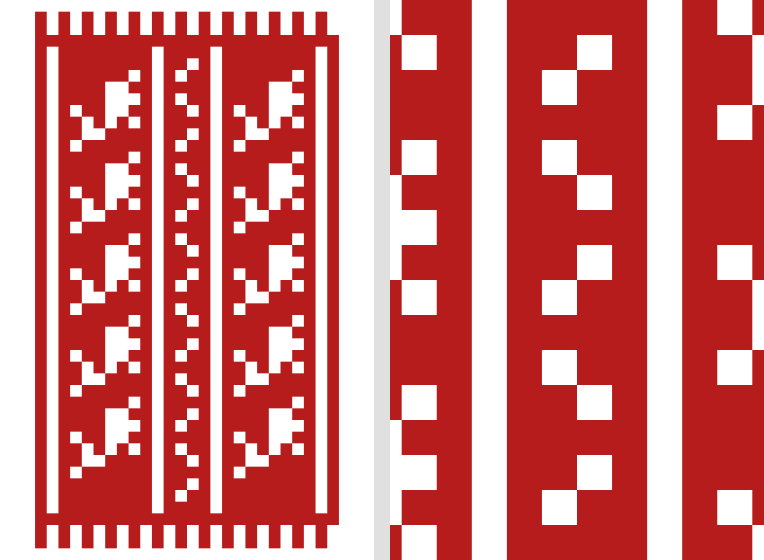
Left: the whole. Right: its middle third, enlarged.
Write a WebGL 1 fragment shader that draws this pattern.

```glsl
precision highp float;
// A woven red rug on white: fringed ends, four vertical stripes, two columns of
// stepped birds and a central zigzag of paired squares. All parts are rectangles on
// a stitch grid, summed by exact pixel coverage so touching parts join seamlessly.

uniform vec2 u_resolution;

const vec3 RED = vec3(0.718, 0.110, 0.110);
const vec3 WHITE = vec3(1.0);

// Sizes and positions are in stitches, measured from the top left.
const vec2 GRID = vec2(32.0, 48.0);
const vec4 RUG = vec4(3.0, 3.0, 29.0, 45.0);      // left, top, right, bottom
const int FRINGE_COUNT = 13;
const float FRINGE_LENGTH = 2.0;
const float FRINGE_PITCH = 2.0;
const vec2 STRIPE_SPAN = vec2(4.0, 44.0);
const vec4 STRIPE_COLUMNS = vec4(4.0, 13.0, 18.0, 27.0);
const int BIRD_COUNT = 5;
const vec2 BIRD_START = vec2(6.0, 6.0);
const vec2 BIRD_PITCH = vec2(14.0, 7.0);
const int ZIGZAG_COUNT = 13;
const vec2 ZIGZAG_START = vec2(15.0, 5.0);
const float ZIGZAG_PITCH = 3.0;

// Share of the current pixel, in stitches, that a rectangle covers.
float rect(vec2 p, vec2 lo, vec2 hi) {
  vec2 pixel = GRID / u_resolution;
  vec2 overlap = min(p + 0.5 * pixel, hi) - max(p - 0.5 * pixel, lo);
  vec2 cover = clamp(overlap / pixel, 0.0, 1.0);
  return cover.x * cover.y;
}

float stitch(vec2 p, vec2 corner) {
  return rect(p, corner, corner + 1.0);
}

float stripe(vec2 p, float column) {
  return rect(p, vec2(column, STRIPE_SPAN.x), vec2(column + 1.0, STRIPE_SPAN.y));
}

// Stepped bird in a block of 6 by 7 stitches.
float bird(vec2 p) {
  float body = rect(p, vec2(3.0, 1.0), vec2(5.0, 4.0)) + stitch(p, vec2(3.0, 4.0));
  float tips = stitch(p, vec2(5.0, 0.0)) + stitch(p, vec2(5.0, 2.0))
             + stitch(p, vec2(5.0, 4.0));
  float neck = rect(p, vec2(1.0, 5.0), vec2(3.0, 6.0)) + stitch(p, vec2(1.0, 4.0));
  float fork = stitch(p, vec2(0.0, 3.0)) + stitch(p, vec2(0.0, 6.0));
  return body + tips + neck + fork;
}

// Red ground with teeth along both ends.
float rugGround(vec2 p) {
  float ground = rect(p, RUG.xy, RUG.zw);
  for (int i = 0; i < FRINGE_COUNT; i++) {
    float x = RUG.x + FRINGE_PITCH * float(i);
    ground += rect(p, vec2(x, RUG.y - FRINGE_LENGTH), vec2(x + 1.0, RUG.y));
    ground += rect(p, vec2(x, RUG.w), vec2(x + 1.0, RUG.w + FRINGE_LENGTH));
  }
  return ground;
}

float birdColumns(vec2 p) {
  float birds = 0.0;
  for (int row = 0; row < BIRD_COUNT; row++) {
    for (int column = 0; column < 2; column++) {
      vec2 cell = vec2(float(column), float(row));
      birds += bird(p - BIRD_START - BIRD_PITCH * cell);
    }
  }
  return birds;
}

// Diagonal pairs that lean alternately right and left.
float zigzag(vec2 p) {
  float pairs = 0.0;
  for (int i = 0; i < ZIGZAG_COUNT; i++) {
    float lean = mod(float(i), 2.0);
    vec2 q = p - ZIGZAG_START - vec2(0.0, ZIGZAG_PITCH * float(i));
    pairs += stitch(q, vec2(1.0 - lean, 0.0)) + stitch(q, vec2(lean, 1.0));
  }
  return pairs;
}

void main() {
  vec2 uv = gl_FragCoord.xy / u_resolution;
  vec2 p = vec2(uv.x, 1.0 - uv.y) * GRID;

  float stripes = stripe(p, STRIPE_COLUMNS.x) + stripe(p, STRIPE_COLUMNS.y)
                + stripe(p, STRIPE_COLUMNS.z) + stripe(p, STRIPE_COLUMNS.w);
  float motifs = stripes + birdColumns(p) + zigzag(p);
  float red = clamp(rugGround(p) - motifs, 0.0, 1.0);

  gl_FragColor = vec4(mix(WHITE, RED, red), 1.0);
}
```
